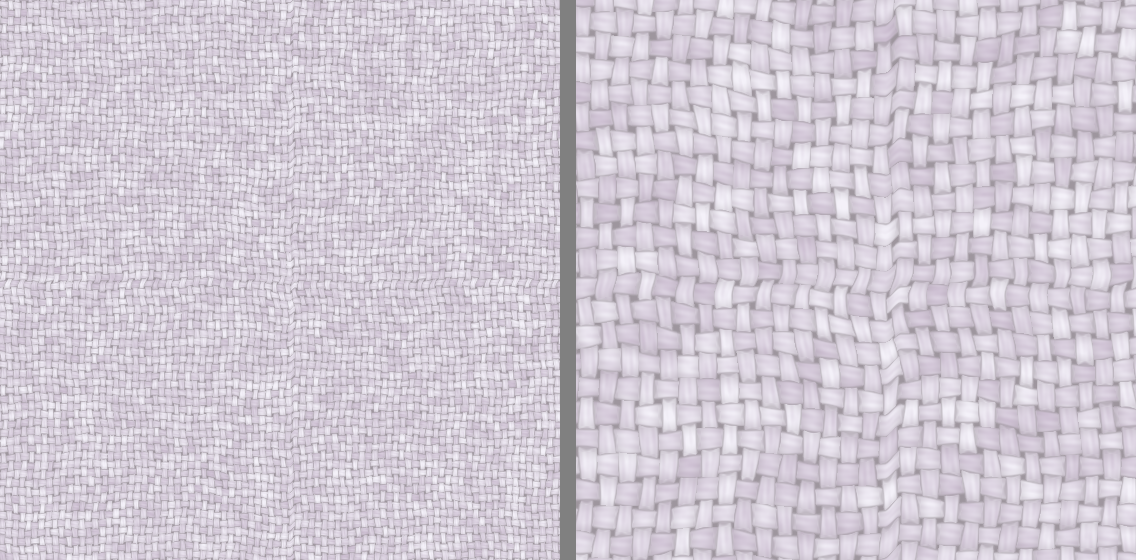
Left, the full canvas; right, a detail of the centre.
A WebGL 1 fragment shader for this texture:

```glsl
precision highp float;
uniform vec2 u_resolution;

const float TAU = 6.2831853;
const vec2 THREADS = vec2(84.0, 68.0);

float hash(vec2 p) {
  return fract(sin(dot(mod(p, 289.0), vec2(12.9898, 78.233))) * 4375.85);
}

// Distance to the nearest jittered point
float cellular(vec2 p) {
  vec2 cell = floor(p);
  float nearest = 2.0;
  for (int j = -1; j <= 1; j++) {
    for (int i = -1; i <= 1; i++) {
      vec2 id = cell + vec2(float(i), float(j));
      vec2 point = id + vec2(hash(id), hash(id + 57.0));
      nearest = min(nearest, length(point - p));
    }
  }
  return nearest;
}

// Slack in the cloth, with a loose vertical seam and a fainter horizontal one
vec2 slack(vec2 uv) {
  vec2 bend = 0.22 * sin(TAU * (uv.yx * vec2(3.0, 2.0) + uv * vec2(1.0, 2.0)));
  bend += 0.10 * sin(TAU * (uv.yx * vec2(11.0, 9.0) - uv * vec2(4.0, 3.0)));
  float seamX = smoothstep(0.36, 0.52, uv.x) * (1.0 - smoothstep(0.517, 0.527, uv.x));
  float seamY = smoothstep(0.44, 0.49, uv.y) * (1.0 - smoothstep(0.490, 0.505, uv.y));
  return bend + vec2(0.35 * seamY, 0.5 * seamX);
}

// Yarn cover across a thread of uneven width
float cover(float across, float along, float seed, float soft) {
  float center = 0.06 * sin(along * 0.9 + seed * TAU);
  float halfWidth = 0.39 + 0.07 * sin(along * 1.7 + seed * 40.0);
  return 1.0 - smoothstep(halfWidth - soft, halfWidth + soft, abs(across - center));
}

// Fine fibres twisted along the yarn
float fibres(float across, float along, float seed) {
  float twist = across * 13.0 + along * 3.0 + seed * 30.0;
  return 0.6 * sin(twist) + 0.4 * sin(twist * 1.7 - along * 5.0);
}

void main() {
  vec2 uv = gl_FragCoord.xy / u_resolution;
  vec2 p = uv * THREADS + slack(uv);
  vec2 cell = floor(p);
  vec2 f = p - cell - 0.5;
  vec2 soft = 0.06 + 0.5 * THREADS / u_resolution;

  // Plain weave: the upright thread lies on top where parity is +1
  float parity = 1.0 - 2.0 * mod(cell.x + cell.y, 2.0);
  float warpRise = parity * cos(f.y * TAU * 0.5);
  float weftRise = -parity * cos(f.x * TAU * 0.5);
  float warp = cover(f.x, p.y, hash(vec2(cell.x, 3.0)), soft.x);
  float weft = cover(f.y, p.x, hash(vec2(7.0, cell.y)), soft.y);

  // Each visible stitch keeps one identity past its cell border
  vec2 warpId = cell + vec2(0.0, parity > 0.0 ? 0.0 : sign(f.y));
  vec2 weftId = cell + vec2(parity < 0.0 ? 0.0 : sign(f.x), 0.0);
  float warpSeed = hash(warpId);
  float weftSeed = hash(weftId + 31.0);

  // Yarn dye: broad patches, short streaks, stitch variation and fibres
  float patches = cellular(uv * vec2(13.0, 26.0)) - 0.5;
  float streaks = cellular(uv * vec2(42.0, 68.0) + 19.0) - 0.5;
  float dye = 0.58 + 0.35 * patches + 0.40 * streaks;
  float warpTone = dye + 0.10 + 0.55 * (warpSeed - 0.5)
                 + 0.13 * fibres(f.x, f.y, warpSeed);
  float weftTone = dye - 0.02 + 0.55 * (weftSeed - 0.5)
                 + 0.13 * fibres(f.y, f.x, weftSeed);

  // Rounded stitches darken as they dive under their neighbours
  float warpLight = 0.80 + 0.24 * warpRise - 0.7 * f.x * f.x;
  float weftLight = 0.80 + 0.22 * weftRise - 0.7 * f.y * f.y + 0.10 * f.y;
  float warpOnTop = smoothstep(-0.25, 0.25, warpRise - weftRise + 1.2 * (warp - weft));
  float tone = mix(weftTone, warpTone, warpOnTop);
  float light = mix(weftLight, warpLight, warpOnTop);
  float covered = mix(max(weft, warp * 0.5), max(warp, weft * 0.5), warpOnTop);

  vec3 lilac = vec3(0.80, 0.745, 0.82);
  vec3 white = vec3(0.955, 0.945, 0.975);
  vec3 gap = vec3(0.62, 0.59, 0.62);
  vec3 yarn = mix(lilac, white, clamp(tone, 0.0, 1.0));
  vec3 color = mix(gap, yarn, covered * clamp(light, 0.0, 1.0));
  gl_FragColor = vec4(color, 1.0);
}
```
